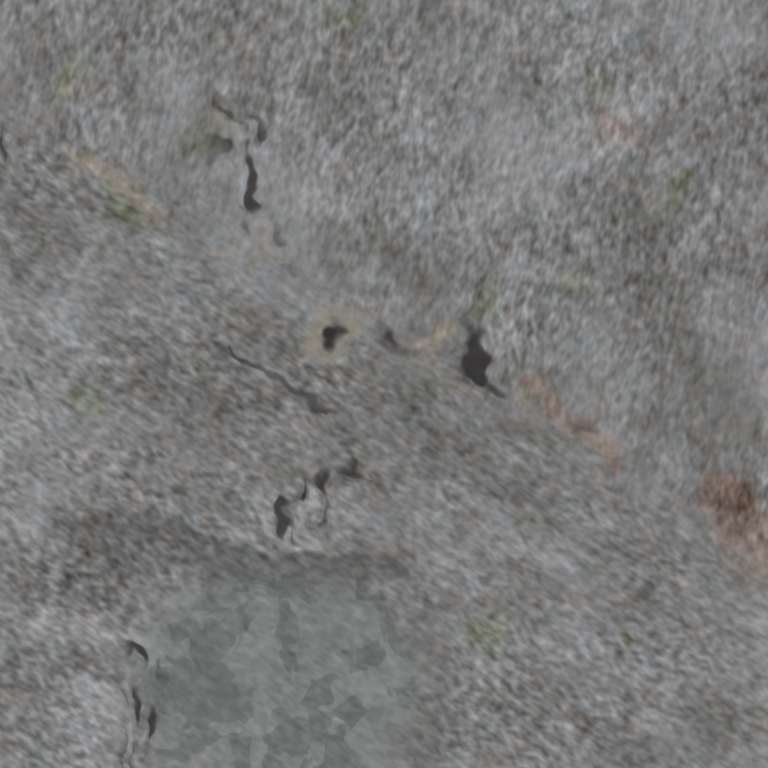
Write a Shadertoy shader that draws this texture.

```glsl
// Weathered grey rock face: directional mineral grain over broad mottling,
// crossed by a diagonal seam of beige lumps, dark crevices and a shadowed ledge,
// with a smooth damp hollow below. Built from gradient noise and soft segments.

const vec3 BEIGE = vec3(0.56, 0.53, 0.48);
const vec3 PIT = vec3(0.17, 0.16, 0.16);
const vec3 DAMP_DARK = vec3(0.415, 0.43, 0.425);
const vec3 DAMP_LIGHT = vec3(0.49, 0.505, 0.497);
const vec3 MOSS_TINT = vec3(-0.025, -0.012, -0.055);
const vec3 RUST_TINT = vec3(0.045, -0.008, -0.03);

// Integer hash giving two values from 0 to 1
vec2 hash2(vec2 cell) {
    const uint K = 1664525u;
    uvec2 v = uvec2(ivec2(cell)) * K + 1013904223u;
    v.x += v.y * K;
    v.y += v.x * K;
    v ^= v >> 16u;
    v.x += v.y * K;
    v.y += v.x * K;
    v ^= v >> 16u;
    return vec2(v & 0xffffu) / 65535.0;
}

float corner(vec2 cell, vec2 offset) {
    return dot(hash2(cell) * 2.0 - 1.0, offset);
}

// Gradient noise, roughly -1 to 1
float noise(vec2 p) {
    vec2 i = floor(p), f = p - i;
    vec2 u = f * f * f * (f * (f * 6.0 - 15.0) + 10.0);
    vec2 e = vec2(1.0, 0.0);
    float low = mix(corner(i, f), corner(i + e, f - e), u.x);
    float high = mix(corner(i + e.yx, f - e.yx), corner(i + 1.0, f - 1.0), u.x);
    return 2.0 * mix(low, high, u.y);
}

float fbm(vec2 p) {
    float sum = 0.0, amp = 0.5;
    for (int i = 0; i < 4; i++) {
        sum += amp * noise(p);
        p = mat2(1.6, 1.2, -1.2, 1.6) * p + 7.3;
        amp *= 0.5;
    }
    return sum;
}

// Coordinates stretched along a direction
vec2 along(vec2 p, float angle, float stretch) {
    float c = cos(angle), s = sin(angle);
    return vec2((c * p.x + s * p.y) / stretch, c * p.y - s * p.x);
}

// Soft segment from a to b, thickest in the middle
float streak(vec2 p, vec2 a, vec2 b, float width) {
    vec2 d = b - a;
    float t = clamp(dot(p - a, d) / dot(d, d), 0.0, 1.0);
    float w = width * (0.45 + 0.55 * sin(3.14159 * t));
    return 1.0 - smoothstep(0.15 * w, w, length(p - a - d * t));
}

float grain(vec2 p, float angle) {
    vec2 q = along(p, angle, 1.7);
    return 0.085 * noise(q * 92.0) + 0.06 * noise(q * 165.0 + 31.0);
}

void mainImage(out vec4 fragColor, in vec2 fragCoord) {
    vec2 p = fragCoord / iResolution.xy;
    vec2 bend = vec2(fbm(p * 8.0), fbm(p * 8.0 + 40.0));
    vec2 ripple = vec2(noise(p * 42.0), noise(p * 42.0 + 17.0));
    vec2 q = p + 0.045 * bend + 0.006 * ripple;

    // Damp hollow mask
    float damp = 1.0 - smoothstep(0.75, 1.1, length((q - vec2(0.37, 0.11)) / vec2(0.21, 0.16)));

    // Grain runs steep above the seam and slants below it
    float above = smoothstep(-0.08, 0.08, q.y - 0.88 + 0.61 * q.x);
    float fine = mix(grain(p, -0.6), grain(p, 1.35), above);
    float rough = 0.95 + 0.8 * fbm(p * 5.0 + 11.0);
    float slabs = mix(fbm(along(q, -0.6, 2.0) * 20.0), fbm(along(q, 1.35, 1.6) * 20.0), above);
    float tone = 0.486 + 0.10 * fbm(p * 3.2 + 5.0) + 0.12 * slabs + fine * rough;

    // Broad dark veils
    tone -= 0.06 * streak(q, vec2(0.81, 0.74), vec2(0.97, 0.33), 0.11);
    tone -= 0.04 * streak(q, vec2(0.42, 0.90), vec2(0.52, 0.68), 0.07);

    // Faint colour variation
    vec3 col = vec3(tone);
    col += fbm(p * 30.0 + 70.0) * vec3(0.02, -0.004, -0.018);
    col += clamp(tone - 0.5, -0.08, 0.08) * vec3(-0.05, 0.0, 0.09);

    // Damp hollow with flat cloudy shapes
    float cloud = smoothstep(-0.05, 0.05, fbm(q * 13.0 + 3.0) + 0.03);
    vec3 dampCol = mix(DAMP_DARK, DAMP_LIGHT, cloud) + 0.35 * fine + 0.05 * slabs;
    col = mix(col, dampCol, 0.85 * damp);

    // Scattered moss spots
    for (int i = 0; i < 12; i++) {
        vec2 h = hash2(vec2(float(i), 9.0));
        float radius = 0.014 + 0.02 * fract(h.x * 17.0);
        col += MOSS_TINT * (1.0 - smoothstep(0.3 * radius, 1.3 * radius, length(q - h)));
    }

    // Rust stains
    float rust = streak(q, vec2(0.69, 0.51), vec2(0.81, 0.39), 0.03);
    rust += streak(q, vec2(0.93, 0.37), vec2(1.02, 0.26), 0.06);
    rust += 0.6 * streak(q, vec2(0.78, 0.85), vec2(0.80, 0.80), 0.03);
    col += RUST_TINT * rust;

    // Seam with beige and dark lumps
    float lump = noise(along(q, -0.6, 1.5) * 34.0 + 4.0);
    float seam = streak(q, vec2(0.04, 0.86), vec2(0.93, 0.32), 0.055);
    seam *= smoothstep(-0.1, 0.25, fbm(p * 7.0 + 23.0));
    float clump = streak(q, vec2(0.53, 0.57), vec2(0.67, 0.49), 0.055);
    float lumps = max(0.6 * seam, clump);
    float vein = streak(q, vec2(0.09, 0.84), vec2(0.21, 0.72), 0.022);
    col = mix(col, BEIGE + fine, max(0.75 * vein, 0.8 * lumps * smoothstep(0.1, 0.5, lump)));
    col = mix(col, PIT, 0.75 * lumps * smoothstep(0.15, 0.7, -lump));

    // Pitted eye on the seam
    float eye = length((q - vec2(0.44, 0.57)) * vec2(0.85, 1.0));
    col = mix(col, BEIGE, 0.6 * (1.0 - smoothstep(0.005, 0.014, abs(eye - 0.023))));
    col = mix(col, PIT, 0.9 * (1.0 - smoothstep(0.006, 0.017, eye)));

    // Ledge edge and the shadow falling below it
    float drop = mix(0.335, 0.285, smoothstep(0.15, 0.31, q.x)) - q.y;
    float span = smoothstep(0.04, 0.16, q.x) * (1.0 - smoothstep(0.50, 0.57, q.x));
    float shadow = span * smoothstep(-0.006, 0.010, drop) * exp(-22.0 * max(drop, 0.0));
    col *= 1.0 - 0.27 * shadow;

    // Broken crevices and one narrow crack
    float crevice = streak(q, vec2(0.29, 0.88), vec2(0.32, 0.73), 0.05);
    crevice = max(crevice, streak(q, vec2(0.01, 0.83), vec2(0.07, 0.76), 0.045));
    crevice = max(crevice, streak(q, vec2(0.35, 0.32), vec2(0.46, 0.38), 0.065));
    crevice = max(crevice, streak(q, vec2(0.17, 0.18), vec2(0.20, -0.02), 0.05));
    float split = noise(along(q, 1.8, 2.4) * 55.0);
    col = mix(col, PIT, 0.75 * crevice * smoothstep(0.05, 0.6, split));
    col += 0.09 * crevice * smoothstep(0.1, 0.6, -split);
    col = mix(col, PIT, 0.5 * streak(q, vec2(0.31, 0.55), vec2(0.43, 0.46), 0.012));

    fragColor = vec4(clamp(col, 0.0, 1.0), 1.0);
}
```
